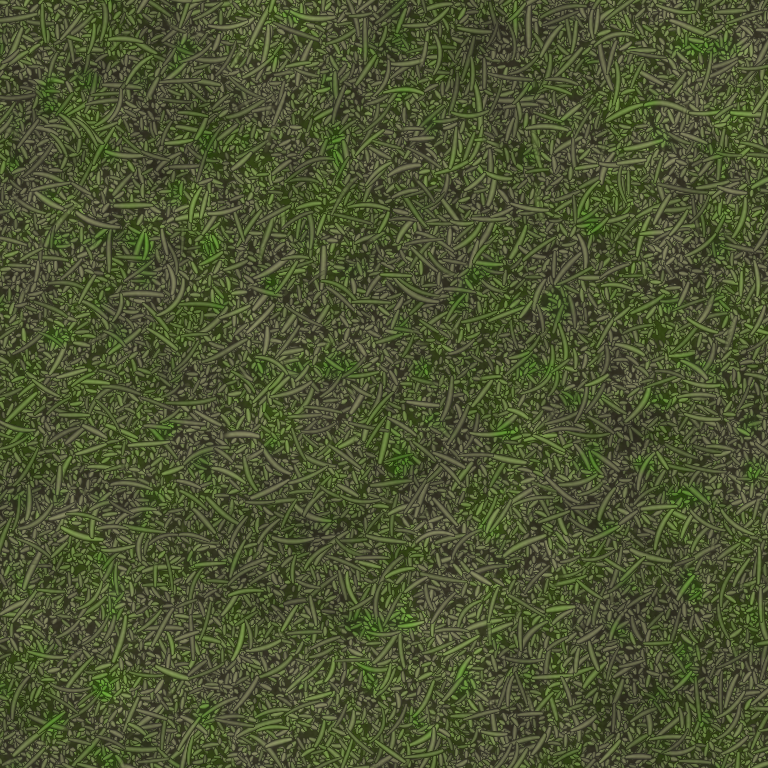
A three.js fragment shader for this texture:

```glsl
// Matted turf: short olive grass blades tangled over small mossy grains.
varying vec2 vUv;

vec4 hash4(vec2 p) {
  vec4 q = fract(p.xyxy * vec4(0.1031, 0.1030, 0.0973, 0.1099));
  q += dot(q, q.wzxy + 33.33);
  return fract((q.xxyz + q.yzzw) * q.zywx);
}

vec2 gradientAt(vec2 cell) {
  return 2.0 * hash4(cell + 71.0).xy - 1.0;
}

// Gradient noise, roughly -0.6 to 0.6
float noise(vec2 p) {
  vec2 i = floor(p), f = fract(p);
  vec2 u = f * f * (3.0 - 2.0 * f);
  vec2 e = vec2(1.0, 0.0);
  float low = mix(dot(gradientAt(i), f), dot(gradientAt(i + e), f - e), u.x);
  float high = mix(dot(gradientAt(i + e.yx), f - e.yx),
                   dot(gradientAt(i + 1.0), f - 1.0), u.x);
  return mix(low, high, u.y);
}

// Dark rim, rounded body and a pale ridge; rim is 0 on the axis, 1 at the edge
vec3 bladeColor(float rim, float side, float tone, float green) {
  vec3 body = mix(vec3(0.39, 0.39, 0.285), vec3(0.37, 0.455, 0.225), green);
  vec3 edge = mix(vec3(0.20, 0.195, 0.155), vec3(0.165, 0.205, 0.065), green);
  float lit = 1.0 - smoothstep(0.3, 1.0, rim);
  vec3 color = mix(edge, body * (0.86 + 0.3 * tone), lit);
  color += vec3(0.045, 0.055, 0.03) * (1.0 - smoothstep(0.0, 0.4, rim));
  return color + 0.025 * side * lit;
}

void main() {
  // Fields shared by all blades: lie, clumping and greenness
  float flow = 0.45 + 1.9 * noise(vUv * 3.5 + 4.0) + 0.5 * noise(vUv * 8.0);
  float clump = 0.5 * noise(vUv * 6.0 + 20.0);
  float moss = noise(vUv * 13.0 + 8.0) + 0.6 * noise(vUv * 38.0);

  // Dark thatch showing through the gaps
  vec3 color = mix(vec3(0.19, 0.18, 0.13), vec3(0.20, 0.26, 0.08),
                   smoothstep(-0.3, 0.4, moss));

  // Three layers of grains, two of stubs, three of long blades, bottom to top
  for (int layer = 0; layer < 8; layer++) {
    float s = float(layer);
    float grid = 92.0 + 9.0 * s, halfLength = 0.42, radius = 0.40;
    float spread = 3.8, amount = 0.85;
    if (layer > 4) {
      grid = 23.0 + 3.0 * (s - 5.0);
      halfLength = 0.78;
      radius = 0.115;
      spread = 2.2;
      amount = 0.45 + clump;
    } else if (layer > 2) {
      grid = 50.0 + 6.0 * (s - 3.0);
      halfLength = 0.50;
      radius = 0.21;
      spread = 3.0;
      amount = 0.65 + 0.5 * clump;
    }

    // Sizes are in cells, so a blade stays within its neighbouring cells
    vec2 p = vUv * grid + s * vec2(0.37, 0.61);
    for (int n = 0; n < 9; n++) {
      float row = floor((float(n) + 0.5) / 3.0);
      vec2 cell = floor(p) + vec2(float(n) - 3.0 * row, row) - 1.0;
      vec4 h = hash4(cell + s * 37.0 + 11.0);
      vec2 d = p - cell - h.xy;
      float vary = fract(h.z * 7.0 + h.x * 5.0);
      float tone = fract(h.w * 9.0 + h.y * 3.0);

      // Curved, tapering capsule
      float a = flow + (h.z - 0.5) * spread;
      float c = cos(a), k = sin(a);
      vec2 q = vec2(c * d.x + k * d.y, c * d.y - k * d.x);
      q.y += (h.x - 0.5) * 0.5 * q.x * q.x;
      float len = halfLength * (0.45 + 0.55 * vary);
      float along = clamp(q.x / len, -1.0, 1.0);
      float width = radius * (0.7 + 0.3 * tone) * (1.0 - 0.35 * along * along);
      float rim = length(vec2(q.x - along * len, q.y)) / width;

      float soft = 0.0011 * grid / width;
      float cover = 1.0 - smoothstep(1.0 - 0.4 * soft, 1.0 + 0.6 * soft, rim);
      cover *= smoothstep(0.0, 0.04, amount - h.w);
      float green = smoothstep(-0.45, 0.65, moss + 0.7 * (h.y - 0.5));
      float side = clamp(q.y / width, -1.0, 1.0);
      color = mix(color, bladeColor(rim, side, tone, green), cover);
    }
  }

  // Fine fibre, green stains and broad light and shade
  float stain = smoothstep(0.1, 0.5, noise(vUv * 24.0 + 50.0));
  color = mix(color, color * vec3(0.82, 1.12, 0.62), 0.7 * stain);
  color += 0.035 * noise(vUv * 230.0);
  color *= 1.0 + 0.2 * noise(vUv * 4.0 + 30.0) + 0.2 * noise(vUv * 17.0);
  gl_FragColor = vec4(color, 1.0);
}
```
